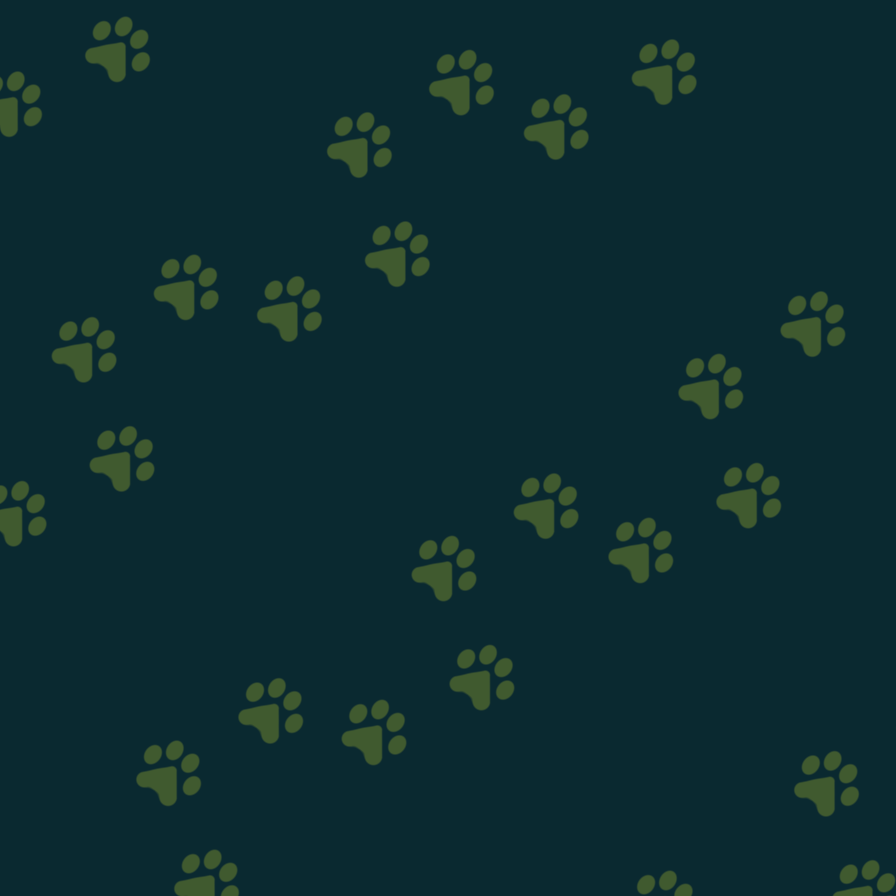
A three.js fragment shader for this pattern:

```glsl
// Trails of green paw prints climbing diagonally over a dark teal ground.
// Each trail repeats a group of four prints; the nearest print centre is
// found first, then one paw is drawn there from circles, capsules and ellipses.
varying vec2 vUv;

const float UNITS = 768.0;      // design units along one side of the canvas
const float SOFTNESS = 1.0;     // half width of the smoothed edge
const vec3 GROUND = vec3(0.04, 0.16, 0.19);
const vec3 PAW_GREEN = vec3(0.252, 0.352, 0.184);

// Alternating distances between groups of prints along a trail
const vec2 LONG_STEP = vec2(236.0, 175.5);
const vec2 SHORT_STEP = vec2(228.7, 156.0);

float circle(vec2 p, vec2 centre, float radius) {
  return length(p - centre) - radius;
}

// Capsule whose radius changes from ra at a to rb at b
float taperedCapsule(vec2 p, vec2 a, vec2 b, float ra, float rb) {
  vec2 pa = p - a, ba = b - a;
  float h = clamp(dot(pa, ba) / dot(ba, ba), 0.0, 1.0);
  return length(pa - ba * h) - mix(ra, rb, h);
}

float ellipse(vec2 p, vec2 centre, vec2 radii, float angle) {
  float c = cos(angle), s = sin(angle);
  vec2 d = p - centre;
  vec2 q = vec2(c * d.x + s * d.y, c * d.y - s * d.x);
  float k = length(q / radii);
  return k * (k - 1.0) / max(length(q / (radii * radii)), 0.0001);
}

float smoothUnion(float a, float b, float k) {
  float h = max(k - abs(a - b), 0.0);
  return min(a, b) - h * h / (4.0 * k);
}

// Heel pad with a rounded corner and two lobes
float padDistance(vec2 p) {
  vec2 corner = vec2(2.7, 1.7);
  float sideLobe = taperedCapsule(p, corner, vec2(-21.2, -5.7), 4.0, 6.7);
  float lowLobe = taperedCapsule(p, corner, vec2(-0.7, -20.8), 4.0, 7.5);
  float middle = circle(p, vec2(-7.5, -8.5), 8.0);
  return smoothUnion(min(sideLobe, lowLobe), middle, 7.0);
}

float pawDistance(vec2 p) {
  vec2 toeSize = vec2(8.9, 6.9);
  float toes = ellipse(p, vec2(-13.7, 15.7), toeSize, 0.92);
  toes = min(toes, ellipse(p, vec2(5.0, 19.3), toeSize, 1.0));
  toes = min(toes, ellipse(p, vec2(18.3, 8.3), toeSize, 0.88));
  toes = min(toes, ellipse(p, vec2(19.7, -11.0), toeSize, 0.9));
  return min(toes, padDistance(p));
}

vec2 shorter(vec2 a, vec2 b) {
  return dot(a, a) < dot(b, b) ? a : b;
}

// Offset from the nearest of four prints: two on each side of the trail
vec2 nearestInGroup(vec2 p) {
  vec2 right = shorter(p, p + vec2(92.5, 47.0));
  vec2 q = p - vec2(-32.5, 93.5);
  vec2 left = shorter(q, q - vec2(87.5, 53.5));
  return shorter(right, left);
}

// Offset from the nearest print of a trail of three groups
vec2 nearestInTrail(vec2 p, vec2 start, vec2 stepA, vec2 stepB) {
  vec2 q = p - start;
  vec2 nearest = nearestInGroup(q);
  for (int i = 0; i < 2; i++) {
    q -= i == 0 ? stepA : stepB;
    nearest = shorter(nearest, nearestInGroup(q));
  }
  return nearest;
}

void main() {
  vec2 p = vUv * UNITS;

  // Four trails, from the top left to the bottom right
  vec2 d = nearestInTrail(p, vec2(101.0, 726.0), LONG_STEP, SHORT_STEP);
  d = shorter(d, nearestInTrail(p, vec2(104.8, 375.0), LONG_STEP, SHORT_STEP));
  d = shorter(d, nearestInTrail(p, vec2(177.3, 12.0), LONG_STEP, SHORT_STEP));
  d = shorter(d, nearestInTrail(p, vec2(512.5, -153.0), SHORT_STEP, LONG_STEP));

  float coverage = 1.0 - smoothstep(-SOFTNESS, SOFTNESS, pawDistance(d));
  gl_FragColor = vec4(mix(GROUND, PAW_GREEN, coverage), 1.0);
}
```
